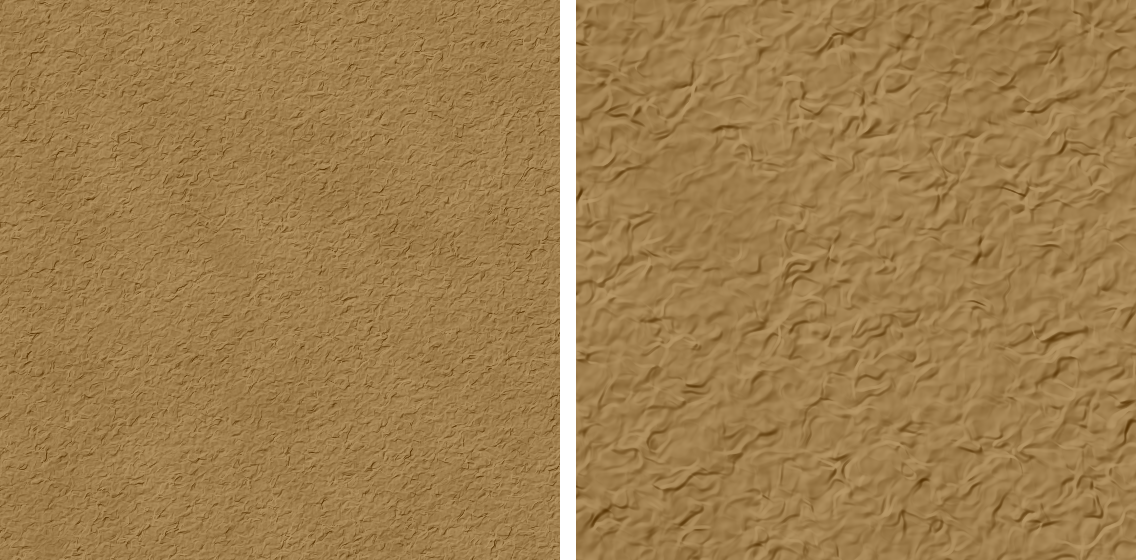
Left, the full canvas; right, a detail of the centre.
Give the GLSL for this texture, as a WebGL 2 fragment shader.

```glsl
#version 300 es
precision highp float;
// Rough tan clay covered in small overlapping flakes and short curved creases.
// A warped height field with lumps and sharp ledges is lit from the upper left;
// its slope drives the tone, with faint mottling and fine grain on top.

uniform vec2 u_resolution;
out vec4 fragColor;

const vec3 CLAY = vec3(0.626, 0.497, 0.305);
const vec3 TONE_TINT = vec3(1.0, 1.04, 1.04);
const vec2 LIGHT_DIR = vec2(-0.6, 0.8);
const float SLOPE_STEP = 0.0008;

float hash(vec2 cell, float seed) {
    uvec2 q = uvec2(ivec2(cell) + 4096);
    uint h = q.x * 1597334677u ^ q.y * 3812015801u ^ uint(seed) * 2654435u;
    h = (h ^ (h >> 15)) * 2246822519u;
    h = (h ^ (h >> 13)) * 3266489917u;
    h ^= h >> 16;
    return float(h >> 8) / 16777216.0;
}

float cornerRamp(vec2 cell, vec2 offset, float seed) {
    float angle = 6.28319 * hash(cell, seed);
    return dot(vec2(cos(angle), sin(angle)), offset);
}

// Gradient noise, roughly -0.7 to 0.7
float noise(vec2 p, float seed) {
    vec2 i = floor(p), f = p - i;
    vec2 u = f * f * f * (f * (f * 6.0 - 15.0) + 10.0);
    vec2 e = vec2(1.0, 0.0);
    float low = mix(cornerRamp(i, f, seed),
                    cornerRamp(i + e.xy, f - e.xy, seed), u.x);
    float high = mix(cornerRamp(i + e.yx, f - e.yx, seed),
                     cornerRamp(i + e.xx, f - e.xx, seed), u.x);
    return mix(low, high, u.y);
}

vec2 noise2(vec2 p, float seed) {
    return vec2(noise(p, seed), noise(p, seed + 1.0));
}

// Stretches features along a shallow rising diagonal
vec2 alongGrain(vec2 p, float angle, float stretch) {
    float c = cos(angle), s = sin(angle);
    return vec2((c * p.x + s * p.y) / stretch, c * p.y - s * p.x);
}

// Abrupt step along the zero line of a noise field
float ledge(vec2 p, float seed, float width) {
    return smoothstep(-width, width, noise(p, seed));
}

float relief(vec2 uv, float depth) {
    vec2 p = alongGrain(uv, 0.45, 1.2);
    p += 0.007 * noise2(p * 48.0, 11.0) + 0.0035 * noise2(p * 115.0, 21.0);

    float lumps = 0.20 * noise(p * 46.0, 31.0)
                + 0.22 * noise(p * 94.0, 32.0)
                + 0.14 * noise(p * 170.0, 33.0);
    float wrinkles = -0.18 * abs(noise(p * 104.0, 34.0));
    float ledges = 0.24 * ledge(p * 60.0, 41.0, 0.07)
                 + 0.16 * ledge(p * 108.0, 42.0, 0.13);
    return lumps + wrinkles + depth * ledges;
}

// Keeps highlights soft while shadows stay deep
float softenTone(float t) {
    return t > 0.0 ? 0.072 * (1.0 - exp(-t / 0.072))
                   : -0.34 * (1.0 - exp(1.2 * t / 0.34));
}

void main() {
    vec2 uv = gl_FragCoord.xy / u_resolution;

    // Crease depth varies over short distances, so creases break up
    float patchy = noise(uv * 46.0, 51.0) + 0.3 * noise(uv * 13.0, 53.0);
    float depth = mix(0.15, 1.9, smoothstep(-0.3, 0.6, patchy));
    float smoothPatch = smoothstep(0.3, 0.5, noise(uv * 6.0, 52.0));
    depth *= 1.0 - 0.6 * smoothPatch;

    // Slope towards the light
    vec2 stepUv = LIGHT_DIR * SLOPE_STEP;
    float slope = (relief(uv - stepUv, depth) - relief(uv + stepUv, depth))
                / (2.0 * SLOPE_STEP);
    float tone = softenTone(slope * 0.00125 * (1.0 - 0.35 * smoothPatch));

    // Mottling and grain
    tone += 0.022 * noise(uv * 5.0, 61.0) + 0.026 * noise(uv * 13.0, 62.0);
    tone += 0.040 * noise(uv * 200.0, 63.0) - 0.012 * smoothPatch;

    fragColor = vec4(clamp(CLAY + tone * TONE_TINT, 0.0, 1.0), 1.0);
}
```
